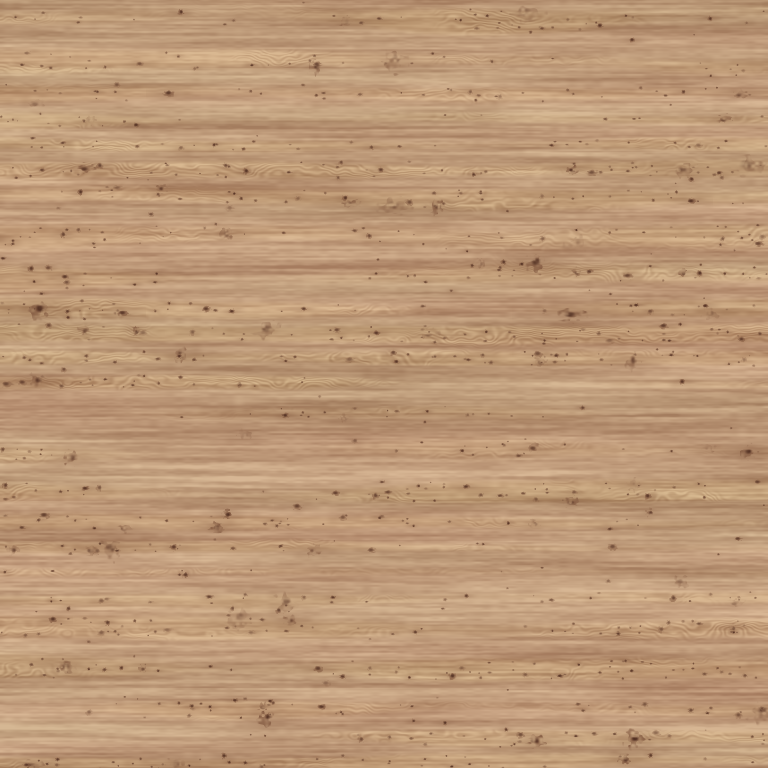
A Shadertoy shader for this texture:

```glsl
// Knotty pine boards with horizontal grain: stretched noise layers make the
// streaks, layered sines bend them, crisp seams divide the strips, and
// cellular scattering puts specks, pin knots and ragged knots in narrow bands.

const vec3 WOOD_MEAN   = vec3(0.755, 0.615, 0.479);
const vec3 TONE_STEP   = vec3(0.041, 0.047, 0.043);
const vec3 PINK_SHIFT  = vec3(0.007, -0.004, 0.002);
const vec3 HONEY_SHIFT = vec3(0.008, 0.007, -0.012);
const vec3 KNOT_BROWN  = vec3(0.53, 0.37, 0.27);
const vec3 KNOT_CORE   = vec3(0.31, 0.18, 0.13);
const float STRIPS = 31.0;
const float KNOT_BANDS = 25.0;
const float TAU = 6.2832;

float hash(vec2 p) {
    vec3 q = fract(p.xyx * vec3(0.1031, 0.1030, 0.0973));
    q += dot(q, q.yzx + 33.33);
    return fract((q.x + q.y) * q.z);
}

vec2 hash2(vec2 p) {
    return vec2(hash(p + 17.3), hash(p + 71.9));
}

// Smooth value noise in the range -1 to 1
float noise(vec2 p) {
    vec2 i = floor(p), f = fract(p);
    f = f * f * (3.0 - 2.0 * f);
    float low = mix(hash(i), hash(i + vec2(1, 0)), f.x);
    float high = mix(hash(i + vec2(0, 1)), hash(i + vec2(1, 1)), f.x);
    return 2.0 * mix(low, high, f.y) - 1.0;
}

// Slow layered sines that bend the grain
float sway(vec2 p) {
    return 0.5 * sin(p.x * 5.0 + p.y * 31.0)
         + 0.3 * sin(p.x * 13.0 - p.y * 47.0)
         + 0.2 * sin(p.x * 29.0 + p.y * 83.0);
}

// Where the wood is knotty: evenly spread narrow bands, broken along x
float knottyBand(vec2 p) {
    float wave = sin(TAU * KNOT_BANDS * p.y + 2.0 * sin(p.y * 23.0) + 0.5 * sway(p));
    float broken = noise(p * vec2(3.2, 30.0) + 140.0);
    return smoothstep(-0.1, 0.75, 0.55 * wave + 0.8 * broken);
}

// Scattered knots: x = core, y = brown body, z = wide stain
vec3 knots(vec2 p, vec2 cells, float radius, float density, float ragged, float px) {
    vec3 cover = vec3(0.0);
    vec2 home = floor(p * cells);
    for (int j = -1; j <= 1; j++)
    for (int i = -1; i <= 1; i++) {
        vec2 id = home + vec2(i, j);
        vec2 centre = (id + 0.1 + 0.8 * hash2(id + radius * 9000.0)) / cells;
        float chance = density * (0.04 + knottyBand(centre));
        if (hash(id + 211.0) > chance) continue;
        vec2 size = hash2(id + 307.0);
        float r = radius * mix(0.55, 1.4, size.x * size.x);
        vec2 d = (p - centre) * vec2(mix(0.55, 1.1, size.y), 1.0);
        float dist = length(d) + r * ragged * 0.8 * noise(d / r * 1.9 + id * 7.0);
        float soft = 0.6 * px + 0.15 * r;
        float body = 1.0 - smoothstep(r - soft, r + soft, dist);
        vec2 off = 0.8 * r * ragged * (size.yx - 0.5);
        float core = 1.0 - smoothstep(0.15 * r, r * mix(0.8, 0.6, ragged) + 0.7 * px, length(d - off));
        vec2 wide = d * vec2(0.35, 1.0);
        float stain = exp(-dot(wide, wide) / (r * r * 2.5));
        cover = max(cover, vec3(core, body, stain) * mix(0.3, 1.0, hash(id + 401.0)));
    }
    return cover;
}

// Broad streaks down to single fibres
float streaks(vec2 p) {
    return 0.65 * noise(p * vec2(2.2, 29.0) + 11.0)
         + 0.75 * noise(p * vec2(3.0, 62.0) + 37.0)
         + 0.90 * noise(p * vec2(4.0, 135.0) + 83.0)
         + 1.00 * noise(p * vec2(7.0, 270.0) + 29.0)
         + 0.85 * noise(p * vec2(16.0, 430.0) + 67.0)
         + 0.55 * noise(p * vec2(90.0, 400.0) + 19.0);
}

// Fine arched growth lines seen on flat-sawn wood
float growthLines(vec2 p) {
    float bend = 2.6 * noise(p * vec2(22.0, 50.0) + 5.0) + 0.7 * noise(p * vec2(80.0, 120.0));
    return sin(TAU * (p.y * 155.0 + bend));
}

void mainImage(out vec4 fragColor, in vec2 fragCoord) {
    vec2 p = fragCoord / iResolution.y;
    float px = 1.0 / iResolution.y;
    float knotty = knottyBand(p);

    // Grain tone, with pale patches in the knotty bands
    vec2 grain = p + vec2(0.0, 0.0012 * (0.3 + knotty) * sway(p));
    float tone = streaks(grain);
    float arches = knotty * smoothstep(-0.2, 0.5, noise(p * vec2(8.0, 40.0) + 91.0));
    tone += 0.9 * arches * growthLines(p) + 0.45 * (knotty - 0.4);

    // Strips with a shaded seam on one side
    float row = p.y * STRIPS + 0.25 * sin(p.y * 40.0);
    float strip = floor(row);
    float across = fract(row);
    float seamDepth = smoothstep(0.1, 0.9, hash(vec2(strip, 9.0)))
                    * (0.6 + 0.4 * noise(vec2(p.x * 3.0, strip)));
    float seam = exp(-across * 9.0) * smoothstep(0.0, px * STRIPS, across);
    tone += 0.5 * (hash(vec2(strip, 3.0)) - 0.5) - 1.9 * seamDepth * (seam - 0.1);

    // Wood colour
    float pink = noise(p * vec2(2.0, 40.0) + 53.0) + 0.5 * seam * seamDepth;
    vec3 color = WOOD_MEAN + TONE_STEP * clamp(tone, -2.6, 2.2);
    color += PINK_SHIFT * pink + HONEY_SHIFT * (knotty - 0.4);

    // Specks and pin knots, then ragged knots
    vec3 specks = knots(p, vec2(70.0, 150.0), 0.0015, 0.16, 0.4, px);
    vec3 pins = knots(p, vec2(42.0, 105.0), 0.0027, 0.26, 0.6, px);
    vec3 large = knots(p, vec2(15.0, 40.0), 0.0078, 0.32, 1.0, px);
    float stain = max(0.3 * pins.z, 0.32 * large.z);
    float fleck = 0.65 + 0.9 * noise(p * vec2(210.0, 240.0));
    float body = max(max(0.8 * pins.y, 0.7 * specks.y), 0.75 * large.y * fleck);
    float core = max(max(0.85 * pins.x, 0.5 * specks.x), 0.8 * large.x * fleck);
    color = mix(color, KNOT_BROWN, stain);
    color = mix(color, KNOT_BROWN, clamp(body, 0.0, 1.0));
    color = mix(color, KNOT_CORE, clamp(core, 0.0, 1.0));

    fragColor = vec4(color, 1.0);
}
```
